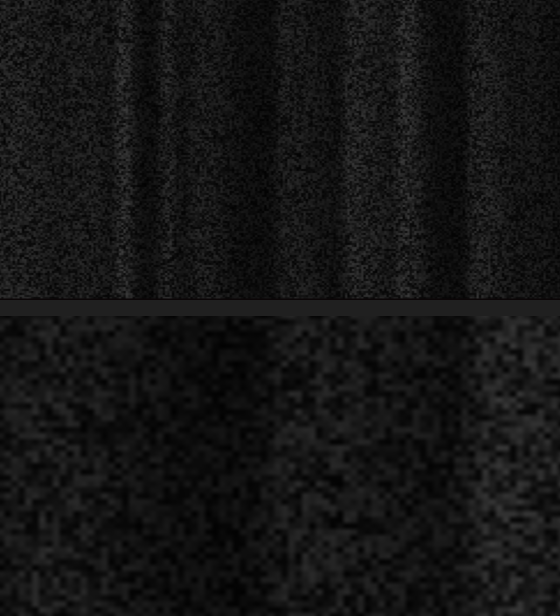
Top: the whole. Bottom: its middle third, enlarged.
Reproduce this texture procedurally as a Shadertoy shader.

```glsl
// Dark grainy curtain with soft, uneven vertical folds and a thin bottom hem.

const int FOLD_COUNT = 10;
const float BASE_SHADE = 0.047;             // brightness deep between folds
const vec3 CLOTH_TINT = vec3(1.0, 1.0, 1.0);
const vec3 HEM_COLOR = vec3(0.045, 0.022, 0.028);
const float HEM_HEIGHT = 0.005;             // share of canvas height
const vec2 GRAIN_CELLS = vec2(130.0, 150.0); // cells per canvas height
const float GRAIN_STRENGTH = 1.65;
const float WEAVE_STRENGTH = 0.10;
const float SWAY = 0.004;                   // sideways drift of the folds

// Each fold: ridge position, left falloff, right falloff, height.
const vec4 FOLDS[FOLD_COUNT] = vec4[FOLD_COUNT](
    vec4(0.030, 0.100, 0.080, 0.060),
    vec4(0.160, 0.050, 0.040, 0.042),
    vec4(0.220, 0.016, 0.021, 0.082),
    vec4(0.300, 0.018, 0.017, 0.062),
    vec4(0.360, 0.030, 0.055, 0.046),
    vec4(0.510, 0.018, 0.075, 0.044),
    vec4(0.630, 0.018, 0.075, 0.066),
    vec4(0.725, 0.018, 0.034, 0.070),
    vec4(0.848, 0.013, 0.072, 0.062),
    vec4(0.955, 0.025, 0.050, 0.018)
);

float hash(vec2 p) {
    vec3 q = fract(p.xyx * 0.1031);
    q += dot(q, q.yzx + 33.33);
    return fract((q.x + q.y) * q.z);
}

float valueNoise(vec2 p) {
    vec2 cell = floor(p);
    vec2 f = fract(p);
    f = f * f * (3.0 - 2.0 * f);
    float low = mix(hash(cell), hash(cell + vec2(1, 0)), f.x);
    float high = mix(hash(cell + vec2(0, 1)), hash(cell + vec2(1, 1)), f.x);
    return mix(low, high, f.y);
}

// Sum of ridges, each with its own slope on either side.
float foldShade(float x) {
    float shade = BASE_SHADE;
    for (int i = 0; i < FOLD_COUNT; i++) {
        vec4 fold = FOLDS[i];
        float d = x - fold.x;
        d /= d < 0.0 ? fold.y : fold.z;
        shade += fold.w * exp(-d * d);
    }
    return shade;
}

void mainImage(out vec4 fragColor, in vec2 fragCoord) {
    vec2 uv = fragCoord / iResolution.xy;
    vec2 p = fragCoord / iResolution.y;

    // Folds hang almost straight, with a slight drift
    float drift = SWAY * (valueNoise(vec2(uv.x * 5.0, uv.y * 3.0)) - 0.5);
    float shade = foldShade(uv.x + drift);

    // Fuzzy nap, faint horizontal weave and broad wear
    float grain = valueNoise(p * GRAIN_CELLS) - 0.5;
    float weave = valueNoise(p * vec2(9.0, 75.0) + 40.0) - 0.5;
    float wear = valueNoise(p * vec2(14.0, 5.0) + 90.0) - 0.5;
    shade *= 1.0 + GRAIN_STRENGTH * grain + WEAVE_STRENGTH * (weave + wear);

    // Thin dark hem along the lower edge
    float edge = 1.0 / iResolution.y;
    float cloth = smoothstep(HEM_HEIGHT - 0.5 * edge, HEM_HEIGHT + 0.5 * edge, uv.y);
    vec3 color = mix(HEM_COLOR, CLOTH_TINT * shade, cloth);

    fragColor = vec4(clamp(color, 0.0, 1.0), 1.0);
}
```
